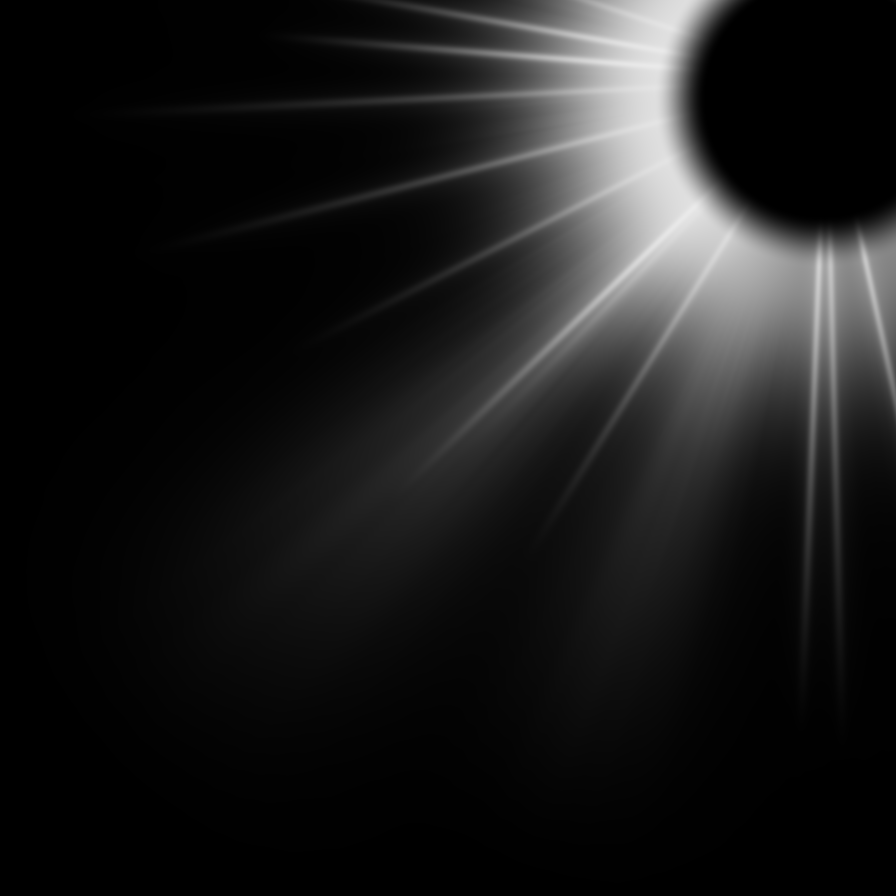
Reproduce this background procedurally as a three.js fragment shader.

```glsl
// A dark disc in the upper right, ringed by a white corona that sheds light
// to the lower left. Corona and broad beams are polar falloffs; fine rays
// are thin radial lines spread from a focus, evaluated four at a time.

#define DISC_CENTER vec2(0.918, 0.889)
#define RAY_FOCUS vec2(0.922, 0.911)
#define DISC_INNER 0.130
#define DISC_OUTER 0.188
#define CORONA_PEAK 0.77
#define CORONA_WIDTH 0.14
#define HAZE 0.10
#define BEAM_GAIN 0.22
#define RAY_WIDTH 0.0042
#define STREAK_GAIN 0.16

varying vec2 vUv;

float hash(vec2 p) {
  return fract(sin(dot(p, vec2(127.1, 311.7))) * 43758.55);
}

float noise(vec2 p) {
  vec2 cell = floor(p);
  vec2 f = fract(p);
  f = f * f * (3.0 - 2.0 * f);
  float low = mix(hash(cell), hash(cell + vec2(1.0, 0.0)), f.x);
  float high = mix(hash(cell + vec2(0.0, 1.0)), hash(cell + 1.0), f.x);
  return mix(low, high, f.y);
}

// Radius and angle in degrees: 0 points left, 90 points down.
vec2 polar(vec2 p) {
  return vec2(length(p), degrees(atan(-p.y, -p.x)));
}

// Broad wedge of light that fades between two radii.
float beam(vec2 pol, float angle, float spread, float nearR, float farR) {
  float d = (pol.y - angle) / spread;
  return exp(-d * d) * (1.0 - smoothstep(nearR, farR, pol.x));
}

// Four thin rays, each a crisp core within a soft sheath.
float rays(vec2 pol, vec4 angle, vec4 reach, vec4 strength) {
  vec4 turn = radians(pol.y - angle);
  vec4 across = pol.x * sin(turn) / (RAY_WIDTH * (0.75 + pol.x));
  vec4 core = exp(-across * across);
  vec4 sheath = 0.28 * exp(-across * across * 0.08);
  vec4 along = clamp((reach - pol.x) / (reach - 0.18), 0.0, 1.0);
  vec4 facing = step(vec4(0.0), cos(turn));
  return dot((core + sheath) * pow(along, vec4(1.4)) * facing, strength);
}

void main() {
  vec2 disc = polar(vUv - DISC_CENTER);
  vec2 focus = polar(vUv - RAY_FOCUS);
  float r = disc.x;

  // Corona, dimmer below and to the right of the disc.
  float rim = max(r - DISC_OUTER, 0.0);
  float dimming = mix(1.0, 0.55, smoothstep(35.0, 100.0, disc.y));
  float fall = rim / CORONA_WIDTH;
  float light = CORONA_PEAK * dimming * exp(-fall * fall);
  light += HAZE * exp(-rim / 0.14);

  // Two broad beams with fine angular streaks.
  float beams = beam(disc, 42.5, 10.0, 0.30, 1.12);
  beams += 0.95 * beam(disc, 68.5, 8.5, 0.20, 0.95);
  float streak = noise(vec2(focus.y * 0.45, r * 2.5)) - 0.5;
  streak += 0.5 * (noise(vec2(focus.y * 1.3, r * 4.0)) - 0.5);
  light += BEAM_GAIN * beams * smoothstep(0.18, 0.40, r);
  light *= 1.0 + STREAK_GAIN * streak * smoothstep(0.20, 0.45, r);

  // Fine rays, grouped from upper left round to lower right.
  float shine = rays(focus, vec4(-18.3, -10.0, -4.5, 2.7),
                     vec4(0.42, 0.62, 0.64, 0.85),
                     vec4(0.45, 0.68, 0.75, 0.36));
  shine += rays(focus, vec4(14.2, 27.0, 44.0, 46.0),
                vec4(0.80, 0.68, 0.68, 0.60),
                vec4(0.42, 0.38, 0.75, 0.28));
  shine += rays(focus, vec4(58.0, 87.8, 91.4, 102.3),
                vec4(0.64, 0.74, 0.76, 0.62),
                vec4(0.45, 0.55, 0.45, 0.55));
  light += shine * (0.92 - min(light, 0.92));

  // Soft-edged disc hides everything behind it.
  light *= smoothstep(DISC_INNER, DISC_OUTER, r);
  gl_FragColor = vec4(vec3(clamp(light, 0.0, 1.0)), 1.0);
}
```
